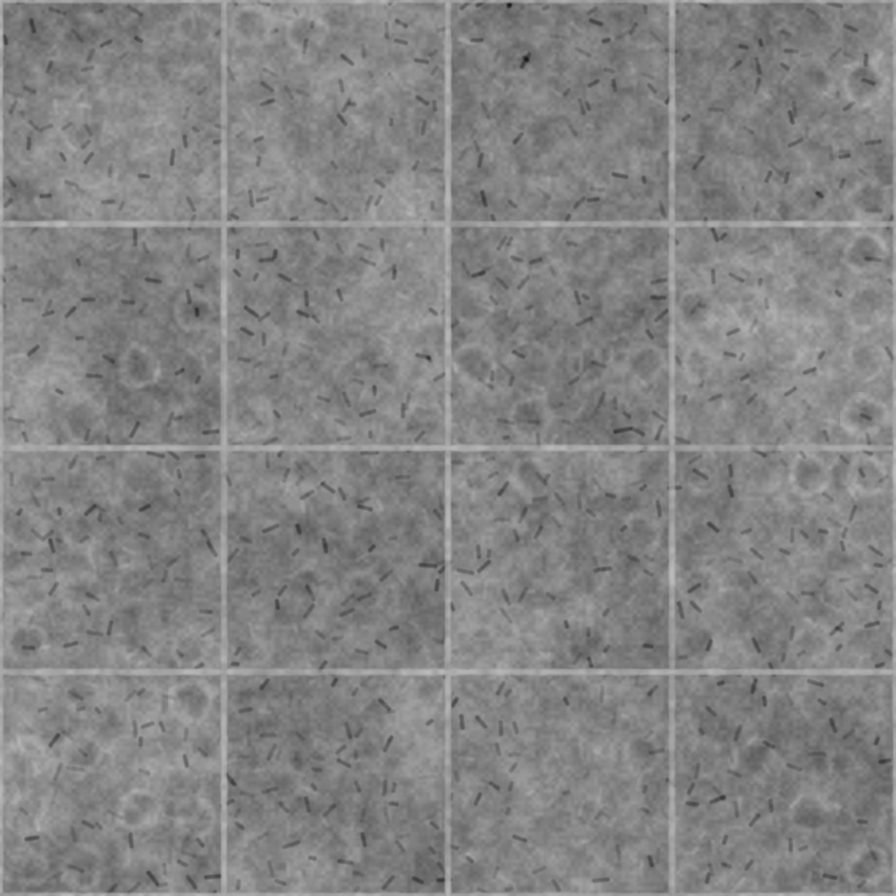
Write a Shadertoy shader that draws this texture.

```glsl
// Worn grey stone tiles, four across and four down, with pale uneven joints.
// Each tile carries a faint 4 x 4 grid of rings under blotches, grain and flecks.
// Layers of value noise, hashed cells and distance functions are summed as grey.

const float TILES = 4.0;
const float RINGS = 16.0;          // rings across the whole canvas
const float FLECK_CELLS = 46.0;
const float STONE_GREY = 0.512;
const float JOINT_GREY = 0.69;

// Hash without sine: two values in 0..1 per cell
vec2 hash22(vec2 p) {
    vec3 q = fract(p.xyx * vec3(0.1031, 0.1030, 0.0973));
    q += dot(q, q.yzx + 33.33);
    return fract((q.xx + q.yz) * q.zy);
}

float valueNoise(vec2 p) {
    vec2 cell = floor(p), f = fract(p);
    vec2 u = f * f * (3.0 - 2.0 * f);
    float low = mix(hash22(cell).x, hash22(cell + vec2(1, 0)).x, u.x);
    float high = mix(hash22(cell + vec2(0, 1)).x, hash22(cell + vec2(1, 1)).x, u.x);
    return mix(low, high, u.y);
}

// Fractal noise centred on zero
float fbm(vec2 p) {
    float sum = 0.0, amplitude = 0.5;
    for (int i = 0; i < 4; i++) {
        sum += amplitude * (valueNoise(p) - 0.5);
        p = mat2(1.6, 1.2, -1.2, 1.6) * p + 17.3;
        amplitude *= 0.5;
    }
    return sum;
}

float segmentDistance(vec2 p, vec2 halfAxis) {
    float t = clamp(dot(p, halfAxis) / dot(halfAxis, halfAxis), -1.0, 1.0);
    return length(p - t * halfAxis);
}

// Dim disc with a pale rim, of random strength in every cell
float ringRelief(vec2 p) {
    vec2 cell = floor(p);
    vec2 random = hash22(cell + 71.0);
    vec2 wobble = vec2(valueNoise(p * 3.0), valueNoise(p * 3.0 + 40.0)) - 0.5;
    vec2 local = fract(p) - 0.5 + 0.16 * wobble + 0.1 * (random - 0.5);
    float r = length(local);
    float rim = smoothstep(0.13, 0.0, abs(r - 0.34));
    float disc = smoothstep(0.3, 0.12, r);
    float strength = mix(0.15, 1.0, random.x * random.x);
    return strength * (0.07 * rim - 0.05 * disc);
}

// Short scratches at random angles; most are dark, a few pale
float fleckRelief(vec2 p) {
    vec2 base = floor(p);
    float relief = 0.0;
    for (int y = -1; y <= 1; y++) {
        for (int x = -1; x <= 1; x++) {
            vec2 cell = base + vec2(x, y);
            vec2 place = hash22(cell + 11.0);
            vec2 kind = hash22(cell + 203.0);
            float angle = 6.2832 * kind.x;
            vec2 halfAxis = mix(0.1, 0.38, place.x) * vec2(cos(angle), sin(angle));
            float d = segmentDistance(p - cell - place, halfAxis);
            float mark = smoothstep(0.19, 0.02, d);
            float tone = kind.y < 0.4 ? -mix(0.05, 0.18, place.y) : 0.05;
            relief += mark * tone * step(kind.y, 0.58);
        }
    }
    return relief;
}

// Joint coverage along one axis, worn thin along its length
float jointLine(float across, float along, float seed) {
    float lineId = floor(across * TILES + 0.5);
    float d = abs(across * TILES - lineId) / TILES;
    vec2 track = vec2(along, lineId * 7.0 + seed);
    float wear = valueNoise(track * vec2(14.0, 1.0));
    float chips = valueNoise(track * vec2(75.0, 1.0) + 31.0);
    float halfWidth = 0.0048 + 0.0016 * chips;
    return smoothstep(halfWidth, 0.0012, d) * mix(0.5, 1.05, 0.6 * wear + 0.4 * chips);
}

void mainImage(out vec4 fragColor, in vec2 fragCoord) {
    vec2 p = fragCoord / iResolution.xy;

    // Broad tone: one shade per tile plus cloudy blotches
    vec2 tile = floor(p * TILES);
    float grey = STONE_GREY + 0.03 * (hash22(tile + 5.0).x - 0.5);
    grey += 0.21 * fbm(p * 6.0 + tile * 9.0);

    // Surface detail: mottling, fine grain, rings and scratches
    grey += 0.10 * (valueNoise(p * 48.0 + 3.0) - 0.5);
    grey += 0.08 * (valueNoise(p * 120.0 + 8.0) - 0.5);
    grey += 0.07 * (valueNoise(p * 230.0 + 60.0) - 0.5);
    float exposure = smoothstep(0.2, 0.7, valueNoise(p * 5.0 + 90.0));
    grey += ringRelief(p * RINGS) * mix(0.35, 1.2, exposure);
    grey += fleckRelief(p * FLECK_CELLS);

    // Pale joints, lightly grained
    float joint = max(jointLine(p.x, p.y, 2.0), jointLine(p.y, p.x, 53.0));
    float jointTone = JOINT_GREY + 0.12 * (valueNoise(p * 140.0) - 0.5);
    grey = mix(grey, jointTone, clamp(joint, 0.0, 1.0));

    fragColor = vec4(vec3(clamp(grey, 0.0, 1.0)), 1.0);
}
```
